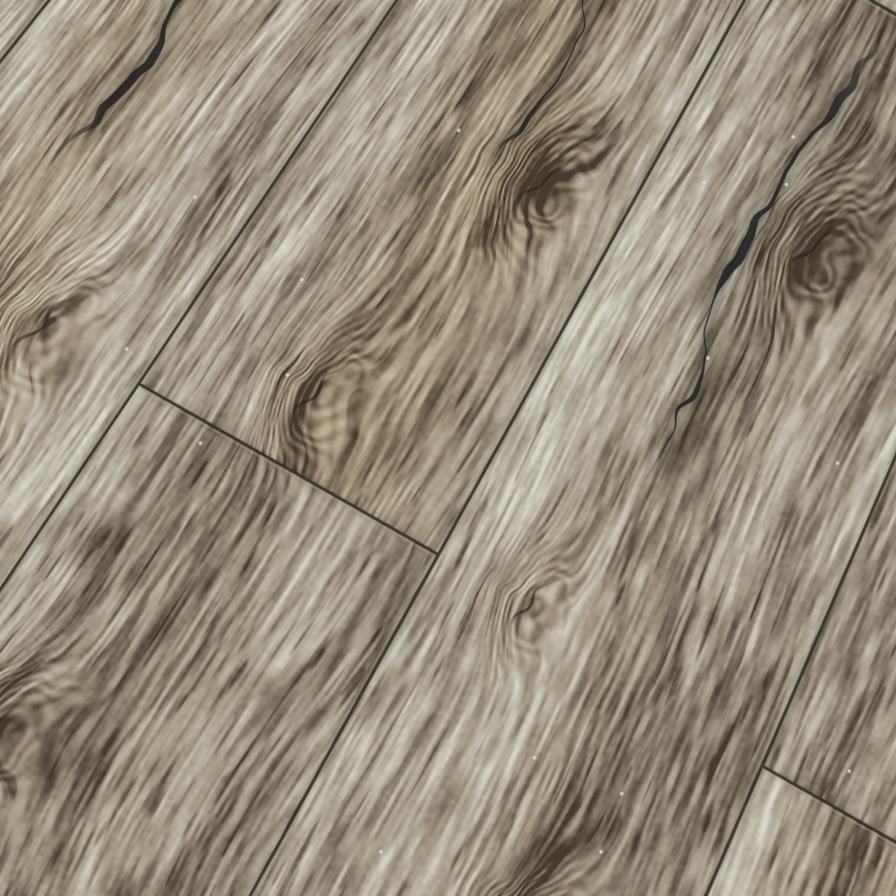
This texture is drawn by a Shadertoy shader. Its source:

```glsl
float hash(vec2 p) {
    vec3 q = fract(p.xyx * 0.1031);
    q += dot(q, q.yzx + 33.33);
    return fract((q.x + q.y) * q.z);
}

float noise(vec2 p) {
    vec2 i = floor(p), f = fract(p);
    f = f * f * (3.0 - 2.0 * f);
    return mix(mix(hash(i), hash(i + vec2(1, 0)), f.x),
               mix(hash(i + vec2(0, 1)), hash(i + vec2(1, 1)), f.x), f.y);
}

// Signed noise
float grain(vec2 p) {
    return noise(p) - 0.5;
}

vec3 woodRamp(float t) {
    vec3 low = mix(vec3(0.27, 0.235, 0.19), vec3(0.62, 0.577, 0.505), clamp(t * 2.0, 0.0, 1.0));
    return mix(low, vec3(0.84, 0.84, 0.79), clamp(t * 2.0 - 1.0, 0.0, 1.0));
}

void mainImage(out vec4 fragColor, in vec2 fragCoord) {
    float px = 1.0 / iResolution.y;
    vec2 uv = fragCoord / iResolution.xy;
    float down = 1.0 - uv.y;

    // Plank coordinates in mild perspective: u across, s along
    float plankWidth = 0.388 + 0.121 * down;
    float u = (uv.x - 0.443 + 0.673 * down) / plankWidth;
    float s = down - 0.57 * uv.x;
    float row = floor(u);
    float across = u - row;
    float odd = mod(row, 2.0);
    float along = (s - 0.34 - 0.015 * row + 0.909 * odd) / 1.8;
    vec2 plank = vec2(row, floor(along));
    float seed = hash(plank + 17.0);
    vec2 shift = plank * vec2(13.7, 29.3) + 50.0;

    // Knots bend the growth rings around them
    float rings = across + 0.24 * grain(vec2(across * 2.0, s * 2.6) + shift);
    float halo = 0.0, core = 0.0, split = 0.0;
    for (float j = -1.0; j < 4.0; j++) {
        float size = 0.65 + 0.5 * hash(vec2(row + 9.0, j + 4.0));
        vec2 center = vec2(0.15 + 0.65 * fract(0.87 + 0.72 * row - 0.39 * j),
                           -0.19 + 0.48 * j + 0.05 * cos(3.14159 * (row + j)));
        vec2 q = vec2((across - center.x) * plankWidth, s - center.y) / size;
        q += 0.016 * vec2(grain(q * 35.0 + j), grain(q * 30.0 + 8.0));
        float r2 = dot(q / vec2(0.024, 0.038), q / vec2(0.024, 0.038));
        rings += 0.26 * size * exp(-r2 * 0.16);
        halo += exp(-r2 * 0.17);
        core += exp(-r2 * 1.3);
        split += exp(-r2 * 0.8) * smoothstep(0.004, 0.001, abs(q.x + 0.2 * q.y));
    }
    float bent = mix(across, rings, 0.45);

    // Layers of grain, from broad streaks to fine fibres
    float heart = exp(-pow((across - 0.5 + 0.35 * grain(vec2(s * 3.0, 2.0) + shift)) / 0.24, 2.0));
    float tone = 0.60 + 0.10 * (seed - 0.5) - 0.17 * heart;
    tone += 0.42 * grain(vec2(bent * 8.0, s * 1.8) + shift);
    tone += 0.22 * grain(vec2(bent * 20.0, s * 5.0) + shift);
    tone += 0.38 * grain(vec2(bent * 52.0, s * 13.0) + shift);
    tone += 0.46 * grain(vec2(bent * 105.0, s * 25.0) + shift);
    tone += 0.10 * grain(uv * 190.0);
    float ringMask = 0.025 + 0.10 * clamp(halo + 0.4 * heart, 0.0, 1.0);
    tone += ringMask * sin(rings * 190.0 + 2.0 * grain(uv * 40.0));

    // Short dark pores and shaded knots
    float pores = smoothstep(0.76, 0.94, noise(vec2(bent * 64.0, s * 15.0) + shift + 7.0));
    tone -= 0.26 * pores + 0.16 * halo + 0.30 * core;
    vec3 color = woodRamp(tone);
    color *= mix(vec3(1.0), vec3(1.02, 0.98, 0.91), 0.8 * heart * seed + 0.3 * halo);
    color = mix(color, vec3(0.13, 0.12, 0.11), 0.65 * clamp(split, 0.0, 1.0));

    // One long wandering crack in each row
    float bend = cos(2.1 * row);
    float crackEnd = 0.08 - 0.16 * bend;
    float path = 0.46 + 0.09 * bend + 0.12 * grain(vec2(s * 7.0, row + 20.0))
               + 0.03 * grain(vec2(s * 38.0, row));
    float reach = smoothstep(crackEnd, crackEnd - 0.12, s) * smoothstep(crackEnd - 0.75, crackEnd - 0.55, s);
    float crackDist = abs(across - path) * plankWidth * 0.86;
    float crackWidth = reach * (0.0008 + 0.0045 * smoothstep(0.3, 0.8, noise(vec2(s * 11.0, row + 3.0))));
    color *= 1.0 - 0.28 * reach * exp(-crackDist * 75.0);
    float crack = reach * smoothstep(crackWidth + px, crackWidth - px, crackDist);
    color = mix(color, vec3(0.13, 0.135, 0.14), 0.88 * crack);

    // Sparse pale specks
    vec2 cell = floor(uv * 11.0);
    vec2 spot = 0.2 + 0.6 * vec2(hash(cell + 3.0), hash(cell + 8.0));
    float speckDist = length(fract(uv * 11.0) - spot) / 11.0;
    float speck = step(0.88, hash(cell + 31.0)) * smoothstep(0.002 + px, 0.002 - px, speckDist);
    color = mix(color, vec3(0.87, 0.88, 0.86), 0.8 * speck);

    // Grooves between planks, with a thin lit bevel
    float sideDist = (u - round(u)) * plankWidth * 0.86;
    float endDist = (along - round(along)) * 1.8 / 1.15;
    float groove = min(abs(sideDist), abs(endDist));
    float bevel = min(abs(sideDist + 0.0035), abs(endDist - 0.0035));
    color *= 1.0 - 0.22 * exp(-groove * 260.0);
    color = mix(color, vec3(0.66, 0.63, 0.55), 0.45 * smoothstep(0.0012 + px, 0.0, bevel));
    color = mix(color, vec3(0.20, 0.19, 0.155), 0.9 * smoothstep(0.0016 + px, 0.0016 - px, groove));

    fragColor = vec4(clamp(color, 0.0, 1.0), 1.0);
}
```
